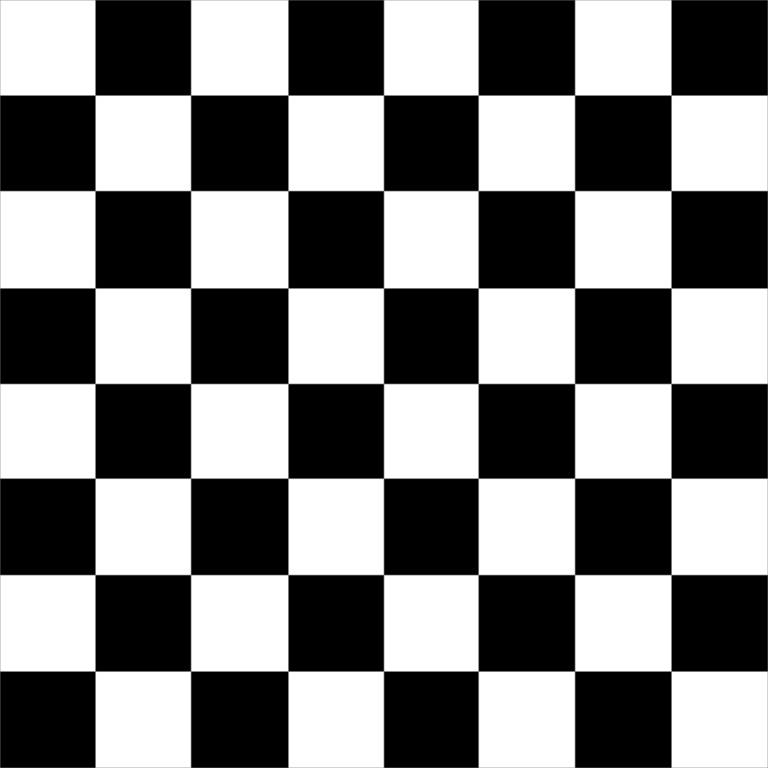
This pattern is drawn by a three.js fragment shader. Its source:

```glsl
// Black and white checkerboard, eight by eight, with softly cut, slightly uneven grid lines.
#define CELLS 8.0            // squares across and down (even, so it tiles)
#define EDGE_SOFTNESS 0.011  // half-width of an edge, in squares
#define LINE_DRIFT 0.0047    // unevenness of the grid lines, in squares
#define DARK vec3(0.0)
#define LIGHT vec3(1.0)

varying vec2 vUv;

// Displacement of each grid line; periodic over the board, zero at its border
vec2 lineDrift(vec2 line) {
  vec2 a = 6.2831853 * line / CELLS;
  vec2 wave = 0.7071 * (sin(a) + sin(3.0 * a)) - sin(2.0 * a) + cos(2.0 * a);
  return LINE_DRIFT * (wave - 1.0);
}

// Alternating bands per axis, from -1 to 1, with smooth crossings
vec2 bands(vec2 p) {
  vec2 line = floor(p + 0.5);
  vec2 offset = p - line - lineDrift(line);
  vec2 side = 2.0 * smoothstep(-EDGE_SOFTNESS, EDGE_SOFTNESS, offset) - 1.0;
  vec2 parity = 1.0 - 2.0 * mod(line, 2.0);
  return side * parity;
}

void main() {
  // Squares are counted from the upper left, which is light
  vec2 band = bands(vec2(vUv.x, 1.0 - vUv.y) * CELLS);
  float light = 0.5 + 0.5 * band.x * band.y;
  gl_FragColor = vec4(mix(DARK, LIGHT, light), 1.0);
}
```
